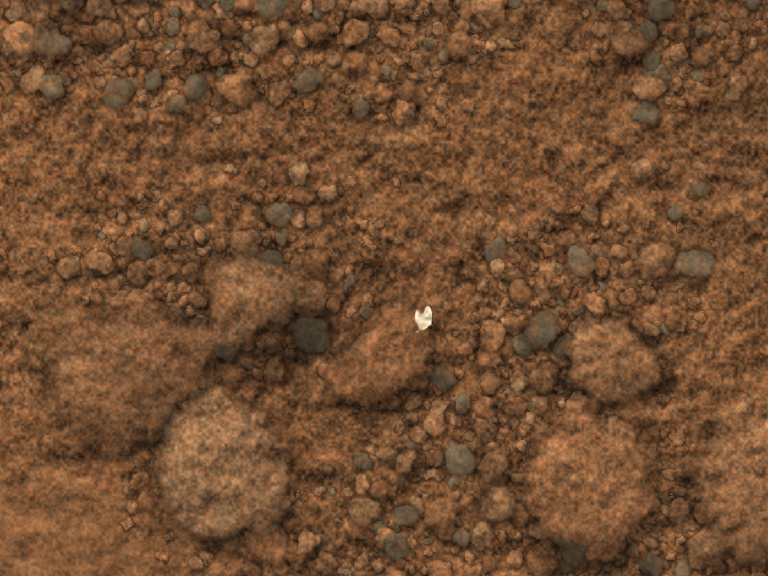
This texture is drawn by a WebGL 1 fragment shader. Its source:

```glsl
precision highp float;
uniform vec2 u_resolution;

// Lengths are fractions of the canvas height
const vec3 SOIL = vec3(0.462, 0.318, 0.202);
const vec3 RED_DUST = vec3(0.505, 0.335, 0.212);
const vec3 PALE_DUST = vec3(0.535, 0.395, 0.275);
const vec3 GREY_STONE = vec3(0.405, 0.340, 0.255);
const vec3 FLECK = vec3(0.97, 0.89, 0.74);
const vec2 LIGHT = vec2(-0.35, 0.94);
const vec2 FLECK_POS = vec2(0.734, 0.448);
const float FLECK_SIZE = 0.019;
const float CRUMB_CELL = 0.026;
const float PEBBLE_CELL = 0.046;
const float STONE_CELL = 0.074;
const float CLOD_CELL = 0.30;
const float RELIEF_SCALE = 25.0;
const float RELIEF_DEPTH = 1.15;
const float GRAIN_SCALE = 150.0;
const float GRAIN_DEPTH = 0.42;
const float SHADOW_DEPTH = 0.36;

float hash(vec2 p) {
  vec3 q = fract(p.xyx * 0.1031);
  q += dot(q, q.yzx + 33.33);
  return fract((q.x + q.y) * q.z);
}

float noise(vec2 p) {
  vec2 i = floor(p), f = fract(p);
  f = f * f * (3.0 - 2.0 * f);
  return mix(mix(hash(i), hash(i + vec2(1.0, 0.0)), f.x),
             mix(hash(i + vec2(0.0, 1.0)), hash(i + 1.0), f.x), f.y);
}

float fbm(vec2 p) {
  float sum = 0.0, amp = 0.5;
  for (int i = 0; i < 4; i++) {
    sum += amp * noise(p);
    p = mat2(1.6, 1.2, -1.2, 1.6) * p + 17.3;
    amp *= 0.55;
  }
  return sum;
}

// Stones gather in drifts and thin out over the sand at lower left
float drift(vec2 p) {
  float clump = smoothstep(0.25, 0.72, noise(p * 4.5 + 31.7));
  return clump * smoothstep(0.12, 0.42, length(p * vec2(0.7, 1.3)));
}

// One layer of domed lumps; greyShare sets how many are bare stone
void scatter(vec2 p, float cell, float density, float greyShare, float lumpiness,
             float seed, inout vec3 color, inout float roughness) {
  vec2 home = floor(p / cell);
  vec2 wobble = vec2(noise(p * 2.6 / cell + seed), noise(p * 2.6 / cell + seed + 53.0)) - 0.5;
  wobble += 0.5 * vec2(noise(p * 7.0 / cell + seed), noise(p * 7.0 / cell + seed + 29.0)) - 0.25;
  float top = -1.0, edge = 2.0, tilt = 0.0, shadow = 0.0;
  vec2 owner = home;
  for (int j = -1; j <= 1; j++) {
    for (int i = -1; i <= 1; i++) {
      vec2 id = home + vec2(float(i), float(j));
      vec2 key = id + seed;
      vec2 center = (id + 0.2 + 0.6 * vec2(hash(key + 11.3), hash(key + 47.9))) * cell;
      if (hash(key + 71.1) > density * drift(center)) continue;
      float radius = cell * mix(0.27, 0.52, hash(key + 23.7));
      float angle = 6.2832 * hash(key + 89.3);
      float c = cos(angle), s = sin(angle);
      vec2 offset = (p - center) / radius + wobble * lumpiness;
      vec2 local = mat2(c, -s, s, c) * offset;
      local.y *= mix(1.0, 1.4, hash(key + 5.9));
      float d = length(local);
      float shade = 1.0 - smoothstep(0.7, 1.4, length(offset + LIGHT * 0.2));
      shadow = max(shadow, shade);
      float height = (1.0 - d * d) * radius / cell;
      if (height > top) {
        top = height;
        edge = d;
        tilt = dot(offset, LIGHT);
        owner = key;
      }
    }
  }
  float mask = 1.0 - smoothstep(0.84, 1.04, edge);
  float bare = step(hash(owner + 61.7), greyShare);
  vec3 dusty = mix(SOIL, mix(RED_DUST, PALE_DUST, hash(owner + 13.1)), 0.75);
  float coating = 0.45 * smoothstep(0.4, 0.75, noise(p * 55.0 + seed));
  vec3 body = mix(dusty, mix(GREY_STONE, dusty, coating), bare);
  body *= mix(0.9, 1.09, hash(owner + 37.3));
  float rim = edge * edge;
  float lit = 1.03 + 0.19 * tilt - 0.23 * rim * rim;
  color = mix(color * (1.0 - SHADOW_DEPTH * shadow), body * lit, mask);
  roughness = mix(roughness, mix(0.82, 0.5, bare), mask);
}

void main() {
  vec2 p = gl_FragCoord.xy / u_resolution.y;

  // Loose soil, smoother and paler where it is sandy
  float sand = 1.0 - smoothstep(0.12, 0.4, length(p * vec2(0.7, 1.3)));
  vec3 color = mix(SOIL, RED_DUST, 0.6 * noise(p * 9.0)) * mix(0.93, 1.0, sand);
  float roughness = mix(1.1, 0.65, sand);

  // Crumbs, pebbles, stones, then the large clods over them
  scatter(p, CRUMB_CELL, 0.75, 0.06, 0.9, 101.0, color, roughness);
  scatter(p, PEBBLE_CELL, 0.72, 0.20, 0.5, 211.0, color, roughness);
  scatter(p, STONE_CELL, 0.55, 0.27, 0.4, 307.0, color, roughness);
  scatter(p, CLOD_CELL, 0.48, 0.0, 0.55, 419.0, color, roughness);

  // Lumpy relief and fine grain
  vec2 q = p * RELIEF_SCALE;
  float height = fbm(q);
  float slope = height - fbm(q + LIGHT * 0.32);
  float grain = noise(p * GRAIN_SCALE) + 0.8 * noise(p * GRAIN_SCALE * 1.7 + 9.0) - 0.9;
  color *= 1.0 + roughness * (RELIEF_DEPTH * slope + 0.45 * (height - 0.46) + GRAIN_DEPTH * grain);
  float tint = noise(p * GRAIN_SCALE * 0.8 + 77.0) - 0.5;
  color *= 1.0 + roughness * tint * vec3(0.08, -0.04, -0.12);

  // Broad light, dimmer toward the upper right
  color *= 1.02 + 0.16 * (noise(p * 2.2 + 5.0) - 0.5);
  color *= 1.0 - 0.14 * smoothstep(0.5, 1.1, p.y) * smoothstep(0.6, 1.3, p.x);

  // Bright mineral fleck
  vec2 chip = (p - FLECK_POS) / FLECK_SIZE;
  float chipEdge = length(chip * vec2(1.15, 0.9)) + 1.1 * (noise(p * 90.0) - 0.5);
  float pits = 0.72 + 0.4 * noise(p * 170.0 + 3.0);
  color = mix(color, FLECK * pits, 1.0 - smoothstep(0.75, 1.0, chipEdge));

  gl_FragColor = vec4(clamp(color, 0.0, 1.0), 1.0);
}
```
